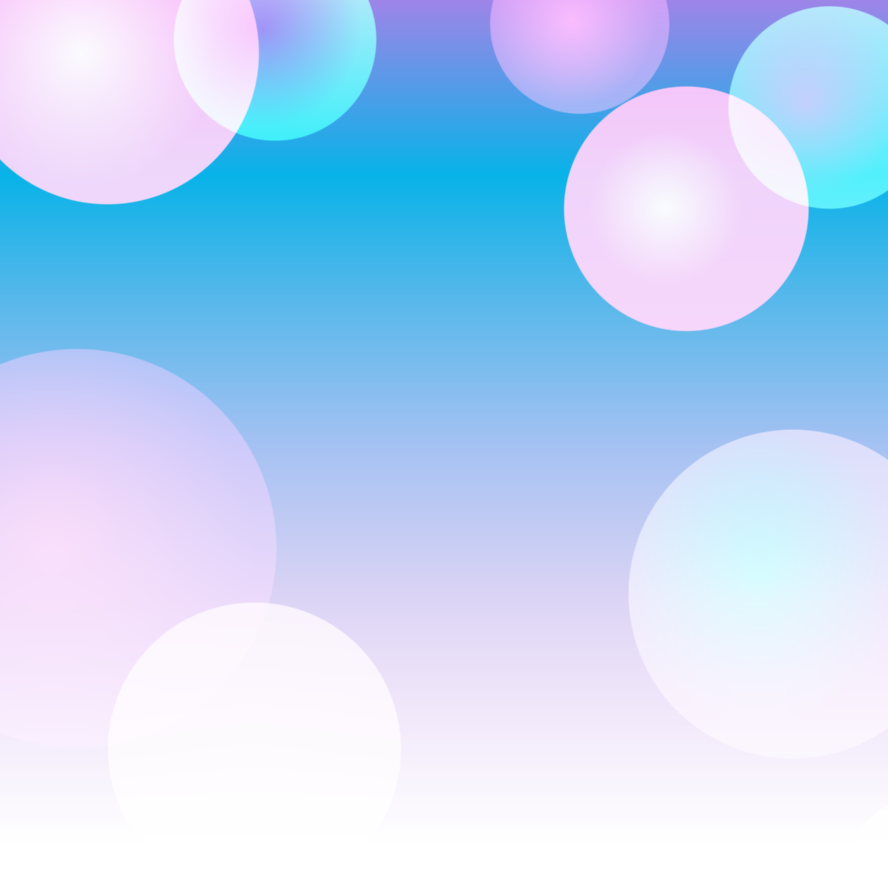
Give the GLSL for this background, as a WebGL 2 fragment shader.

```glsl
#version 300 es
precision highp float;
// Soft translucent bubbles floating over a vertical violet-blue-white sky.
// The sky is a chain of colour stops; each bubble is a disc with an
// off-centre radial tint, laid on with screen blending.

#define STOPS 7
#define BUBBLES 9
#define EDGE_SOFTNESS 0.0012
#define BUBBLE_STRENGTH 1.0

uniform vec2 u_resolution;
out vec4 fragColor;

// Sky stops: colour in rgb, height in w, from top to bottom
const vec4 SKY[STOPS] = vec4[](
  vec4(0.62, 0.52, 0.91, 1.000),
  vec4(0.03, 0.70, 0.91, 0.805),
  vec4(0.34, 0.72, 0.92, 0.667),
  vec4(0.65, 0.76, 0.95, 0.500),
  vec4(0.86, 0.83, 0.96, 0.333),
  vec4(0.94, 0.90, 0.98, 0.220),
  vec4(1.00, 1.00, 1.00, 0.055));

// Bubble centre, radius and reach of the inner glow
const vec4 SHAPE[BUBBLES] = vec4[](
  vec4(0.307, 0.956, 0.1130, 0.110),
  vec4(0.120, 0.941, 0.1690, 0.150),
  vec4(0.647, 0.973, 0.1000, 0.095),
  vec4(0.926, 0.880, 0.1130, 0.105),
  vec4(0.766, 0.767, 0.1365, 0.085),
  vec4(0.086, 0.388, 0.2225, 0.225),
  vec4(0.284, 0.164, 0.1635, 0.160),
  vec4(0.885, 0.337, 0.1835, 0.165),
  vec4(1.029, 0.030, 0.0810, 0.080));

// Offset of the inner glow from the bubble centre
const vec2 FOCUS[BUBBLES] = vec2[](
  vec2(-0.014, 0.012), vec2(-0.029, 0.000), vec2(-0.009, 0.004),
  vec2(-0.027, 0.005), vec2(-0.023, 0.001), vec2(-0.027, 0.006),
  vec2(0.0), vec2(-0.039, 0.020), vec2(0.0));

// Tint at the inner glow and at the rim
const vec3 CORE[BUBBLES] = vec3[](
  vec3(0.22, 0.07, 0.65), vec3(0.97, 0.96, 0.95), vec3(0.95, 0.43, 0.95),
  vec3(0.68, 0.50, 0.90), vec3(0.97, 0.96, 0.95), vec3(0.90, 0.35, 0.60),
  vec3(0.85, 0.75, 0.80), vec3(0.05, 0.94, 1.00), vec3(0.60, 0.60, 0.60));
const vec3 RIM[BUBBLES] = vec3[](
  vec3(0.12, 0.82, 0.80), vec3(0.93, 0.47, 0.80), vec3(0.50, 0.22, 0.62),
  vec3(0.30, 0.80, 0.87), vec3(0.94, 0.43, 0.80), vec3(0.45, 0.14, 0.60),
  vec3(0.82, 0.70, 0.80), vec3(0.62, 0.48, 0.70), vec3(0.60, 0.60, 0.60));

vec3 skyColor(float height) {
  vec3 color = SKY[0].rgb;
  for (int i = 1; i < STOPS; i++) {
    float t = (SKY[i - 1].w - height) / (SKY[i - 1].w - SKY[i].w);
    color = mix(color, SKY[i].rgb, clamp(t, 0.0, 1.0));
  }
  return color;
}

vec3 screenBlend(vec3 base, vec3 light) {
  return 1.0 - (1.0 - base) * (1.0 - light);
}

void main() {
  vec2 p = gl_FragCoord.xy / u_resolution.y;
  vec3 color = skyColor(p.y);

  for (int i = 0; i < BUBBLES; i++) {
    vec2 fromCenter = p - SHAPE[i].xy;
    float edge = length(fromCenter) - SHAPE[i].z;
    float disc = 1.0 - smoothstep(-EDGE_SOFTNESS, EDGE_SOFTNESS, edge);
    float glow = clamp(length(fromCenter - FOCUS[i]) / SHAPE[i].w, 0.0, 1.0);
    vec3 tint = mix(CORE[i], RIM[i], glow);
    color = screenBlend(color, tint * disc * BUBBLE_STRENGTH);
  }
  fragColor = vec4(color, 1.0);
}
```
